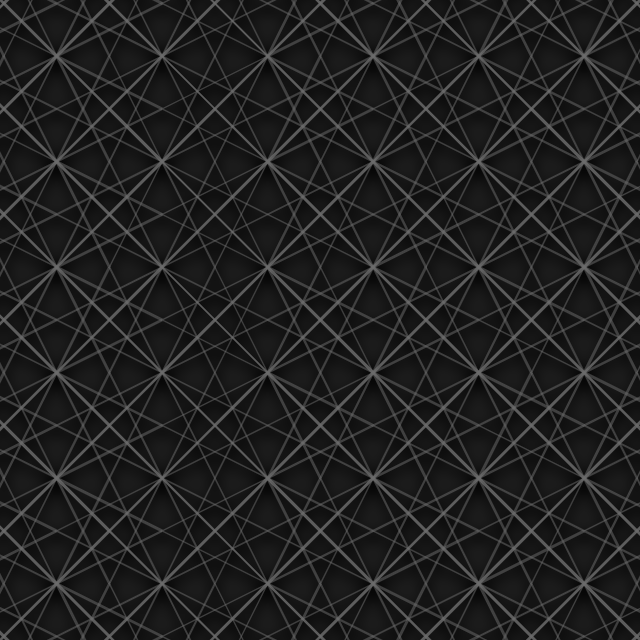
Reproduce this pattern procedurally as a WebGL 2 fragment shader.

```glsl
#version 300 es
precision highp float;
// A dark lattice of stars: six families of straight lines cross at every node
// of a square grid. Each line is split into half-length rays, whose widths vary
// by direction, hash and column; a soft shadow falls below the lines.

uniform vec2 u_resolution;
out vec4 fragColor;

// Layout, in canvas units
const float CELLS = 6.066;                  // repeats across the canvas
const vec2 FIRST_NODE = vec2(0.0885, 0.0880);
const float THIN_BAND_X = 0.335;            // centre of the column of thin rays
const float THIN_BAND_RADIUS = 0.085;
const float THIN_BAND_STRENGTH = 0.65;

// Strokes and shadow, in cell units
const float THIN_WIDTH = 0.011;
const float THICK_WIDTH = 0.029;
const float SHADOW_DROP = 0.055;
const float SHADOW_BLUR = 0.085;
const float SHADOW_STRENGTH = 0.22;

// Colours
const vec3 GROUND = vec3(0.112);
const vec3 STROKE = vec3(0.42);
const float DIAGONAL_OPACITY = 0.84;
const float SLANT_OPACITY = 0.52;

// Two diagonals, then two shallow and two steep slants
const int FAMILIES = 6;
const vec2 DIRECTIONS[FAMILIES] = vec2[FAMILIES](
    vec2(1, 1), vec2(1, -1), vec2(2, 1), vec2(2, -1), vec2(1, 2), vec2(1, -2));

float hash(vec2 cell, vec2 ray) {
    vec2 q = fract((cell + 0.37 * ray) * vec2(0.1731, 0.2917) + 0.513);
    q += dot(q, q.yx + 19.19);
    return fract((q.x + q.y) * q.x * 7.31);
}

// Distance to the nearest line of a family, all of which pass through nodes
float lineDistance(vec2 p, vec2 dir) {
    float s = dot(p, vec2(dir.y, -dir.x));
    return abs(s - round(s)) / length(dir);
}

// Node whose ray covers p, and the signed direction of that ray
void findRay(vec2 p, vec2 dir, out vec2 node, out vec2 ray) {
    float lineIndex = round(dot(p, vec2(dir.y, -dir.x)));
    vec2 stepAcross = abs(dir.y) < 1.5 ? vec2(dir.y, 0.0) : vec2(0.0, -dir.x);
    vec2 start = lineIndex * stepAcross;
    float along = dot(p - start, dir) / dot(dir, dir);
    node = start + round(along) * dir;
    ray = along < round(along) ? -dir : dir;
}

float rayWidth(vec2 node, vec2 ray, bool diagonal) {
    float weight = diagonal ? 0.9 : (ray.x > 0.0 ? 0.72 : 0.36);
    weight += 0.5 * (hash(node, ray) - 0.5);

    // Rays lying in one column are thinner, save the rising diagonals
    float middleX = FIRST_NODE.x + (node.x + 0.25 * ray.x) / CELLS;
    float offset = (middleX - THIN_BAND_X) / THIN_BAND_RADIUS;
    float thinning = THIN_BAND_STRENGTH * exp(-offset * offset);
    if (ray.x == ray.y) thinning = 0.0;
    return mix(THIN_WIDTH, THICK_WIDTH, clamp(weight * (1.0 - thinning), 0.0, 1.0));
}

void main() {
    vec2 p = (gl_FragCoord.xy / u_resolution.y - FIRST_NODE) * CELLS;
    float pixel = CELLS / u_resolution.y;

    // Ground with the shadow of every family
    vec3 color = GROUND;
    for (int i = 0; i < FAMILIES; i++) {
        float d = lineDistance(p + vec2(0.0, SHADOW_DROP), DIRECTIONS[i]) / SHADOW_BLUR;
        color *= 1.0 - SHADOW_STRENGTH * exp(-d * d);
    }

    // Translucent strokes, diagonals on top
    for (int i = FAMILIES - 1; i >= 0; i--) {
        bool diagonal = i < 2;
        vec2 node, ray;
        findRay(p, DIRECTIONS[i], node, ray);
        float edge = lineDistance(p, DIRECTIONS[i]) - 0.5 * rayWidth(node, ray, diagonal);
        float coverage = clamp(0.5 - edge / pixel, 0.0, 1.0);
        color = mix(color, STROKE, coverage * (diagonal ? DIAGONAL_OPACITY : SLANT_OPACITY));
    }
    fragColor = vec4(color, 1.0);
}
```
